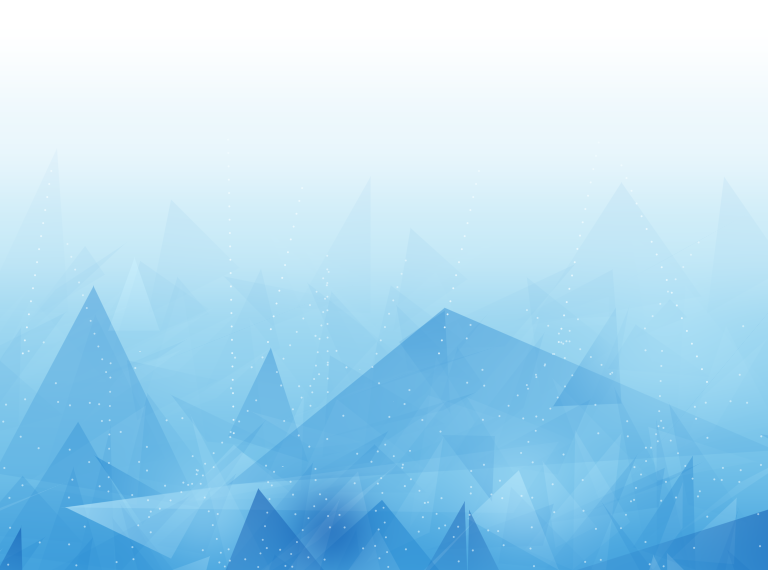
Write a WebGL 1 fragment shader that draws this background.

```glsl
precision highp float;
uniform vec2 u_resolution;

float hash(float n) {
  n = fract(n * 0.1031);
  n *= n + 33.33;
  n *= n + n;
  return fract(n);
}

float side(vec2 p, vec2 a, vec2 b) {
  vec2 d = normalize(b - a);
  return (p.x - a.x) * d.y - (p.y - a.y) * d.x;
}

// Triangle coverage, fading from the tip to the opposite edge
float shard(vec2 p, vec2 tip, vec2 b, vec2 c) {
  float turn = sign(side(c, tip, b));
  float d = min(min(turn * side(p, tip, b), turn * side(p, b, c)), turn * side(p, c, tip));
  vec2 axis = 0.5 * (b + c) - tip;
  float along = dot(p - tip, axis) / dot(axis, axis);
  float px = 0.7 / u_resolution.y;
  return smoothstep(-px, px, d) * (1.0 - 0.75 * clamp(along, 0.0, 1.0));
}

float dotMask(float d, float radius) {
  float px = 0.7 / u_resolution.y;
  return 1.0 - smoothstep(radius - px, radius + px, d);
}

// Evenly spaced dots from a to b
float beads(vec2 p, vec2 a, vec2 b) {
  float steps = floor(length(b - a) / 0.023);
  float t = clamp(dot(p - a, b - a) / dot(b - a, b - a), 0.0, 1.0);
  return dotMask(length(p - mix(a, b, floor(t * steps + 0.5) / steps)), 0.0016);
}

float glow(vec2 p, vec2 center, float radius) {
  vec2 d = (p - center) / radius;
  return exp(-dot(d, d));
}

void main() {
  vec2 p = gl_FragCoord.xy / u_resolution.y;
  p.x *= 1.347 * u_resolution.y / u_resolution.x;
  vec3 deep = vec3(0.12, 0.51, 0.81);
  vec3 royal = vec3(0.03, 0.31, 0.67);
  vec3 ice = vec3(0.80, 0.95, 1.0);

  // Vertical haze
  vec3 color = mix(vec3(0.27, 0.64, 0.87), vec3(0.44, 0.75, 0.91), smoothstep(0.0, 0.20, p.y));
  color = mix(color, vec3(0.60, 0.835, 0.94), smoothstep(0.15, 0.42, p.y));
  color = mix(color, vec3(0.79, 0.92, 0.97), smoothstep(0.38, 0.60, p.y));
  color = mix(color, vec3(0.92, 0.968, 0.988), smoothstep(0.56, 0.77, p.y));
  color = mix(color, vec3(1.0), smoothstep(0.74, 0.97, p.y));

  // Scattered translucent shards, sharper and stronger near the ground
  for (int i = 0; i < 120; i++) {
    float n = float(i) * 7.0 + 3.0;
    vec2 tip = vec2(1.5 * hash(n) - 0.08, 0.02 + 0.58 * hash(n + 1.0));
    float drop = 0.06 + 0.24 * hash(n + 2.0);
    float lean = 0.36 * (hash(n + 3.0) - 0.5);
    vec2 b = tip + vec2(lean - 0.03 - 0.16 * hash(n + 4.0), -drop);
    vec2 c = tip + vec2(lean + 0.03, -drop * (0.3 + hash(n + 5.0)));
    float strength = mix(0.24, 0.05, smoothstep(0.05, 0.5, tip.y));
    color = mix(color, hash(n + 6.0) < 0.5 ? deep : ice, strength * shard(p, tip, b, c));
  }

  // Pale distant peaks
  color = mix(color, deep, 0.04 * shard(p, vec2(0.10, 0.74), vec2(-0.03, 0.46), vec2(0.12, 0.45)));
  color = mix(color, deep, 0.06 * shard(p, vec2(0.30, 0.65), vec2(0.26, 0.45), vec2(0.42, 0.53)));
  color = mix(color, deep, 0.05 * shard(p, vec2(0.65, 0.69), vec2(0.52, 0.46), vec2(0.65, 0.45)));
  color = mix(color, deep, 0.06 * shard(p, vec2(0.72, 0.60), vec2(0.69, 0.42), vec2(0.82, 0.51)));
  color = mix(color, deep, 0.06 * shard(p, vec2(1.09, 0.68), vec2(0.93, 0.43), vec2(1.23, 0.48)));
  color = mix(color, deep, 0.06 * shard(p, vec2(1.27, 0.69), vec2(1.24, 0.45), vec2(1.38, 0.53)));

  // Main peaks and dark facets
  color = mix(color, deep, 0.42 * shard(p, vec2(0.78, 0.46), vec2(0.40, 0.15), vec2(1.36, 0.21)));
  color = mix(color, deep, 0.38 * shard(p, vec2(0.164, 0.498), vec2(-0.01, 0.17), vec2(0.35, 0.11)));
  color = mix(color, deep, 0.22 * shard(p, vec2(0.78, 0.455), vec2(0.70, 0.40), vec2(0.79, 0.275)));
  color = mix(color, deep, 0.34 * shard(p, vec2(0.97, 0.287), vec2(1.08, 0.46), vec2(1.09, 0.292)));
  color = mix(color, deep, 0.38 * shard(p, vec2(0.475, 0.39), vec2(0.40, 0.235), vec2(0.54, 0.19)));
  color = mix(color, deep, 0.36 * shard(p, vec2(0.863, 0.12), vec2(0.775, 0.237), vec2(0.868, 0.235)));
  color = mix(color, deep, 0.40 * shard(p, vec2(1.215, 0.20), vec2(1.11, 0.04), vec2(1.22, 0.0)));
  color = mix(color, deep, 0.30 * shard(p, vec2(0.137, 0.26), vec2(-0.01, 0.03), vec2(0.29, -0.01)));
  color = mix(color, deep, 0.45 * shard(p, vec2(0.167, 0.20), vec2(0.29, 0.13), vec2(0.25, 0.08)));

  // Soft light pools
  color = mix(color, ice, 0.34 * glow(p, vec2(0.92, 0.13), 0.11));
  color = mix(color, ice, 0.30 * glow(p, vec2(0.36, 0.10), 0.09));
  color = mix(color, ice, 0.22 * glow(p, vec2(1.17, 0.40), 0.14));

  // Bright facets
  color = mix(color, ice, 0.50 * shard(p, vec2(0.236, 0.548), vec2(0.19, 0.42), vec2(0.28, 0.42)));
  color = mix(color, ice, 0.55 * shard(p, vec2(0.115, 0.11), vec2(0.37, 0.145), vec2(0.30, 0.02)));
  color = mix(color, ice, 0.20 * shard(p, vec2(0.115, 0.11), vec2(0.98, 0.225), vec2(0.90, 0.10)));
  color = mix(color, ice, 0.42 * shard(p, vec2(0.91, 0.175), vec2(0.82, 0.09), vec2(0.98, 0.0)));

  // Dark foreground
  color = mix(color, royal, 0.55 * shard(p, vec2(0.453, 0.143), vec2(0.38, -0.04), vec2(0.60, -0.04)));
  color = mix(color, deep, 0.60 * shard(p, vec2(0.67, 0.123), vec2(0.50, -0.03), vec2(0.77, 0.0)));
  color = mix(color, royal, 0.45 * shard(p, vec2(0.815, 0.12), vec2(0.735, -0.02), vec2(0.82, -0.02)));
  color = mix(color, royal, 0.45 * shard(p, vec2(0.823, 0.105), vec2(0.82, -0.02), vec2(0.885, -0.02)));
  color = mix(color, royal, 0.50 * shard(p, vec2(1.36, 0.11), vec2(0.98, -0.01), vec2(1.37, -0.03)));
  color = mix(color, royal, 0.55 * shard(p, vec2(0.037, 0.075), vec2(-0.02, -0.03), vec2(0.04, -0.03)));
  color = mix(color, royal, 0.55 * glow(p, vec2(0.58, 0.07), 0.07));

  // Strings of sparkles
  float sparkle = beads(p, vec2(0.40, 0.755), vec2(0.41, 0.24));
  sparkle = max(sparkle, beads(p, vec2(0.53, 0.67), vec2(0.47, 0.40)));
  sparkle = max(sparkle, beads(p, vec2(0.84, 0.70), vec2(0.77, 0.38)));
  sparkle = max(sparkle, beads(p, vec2(1.05, 0.75), vec2(0.98, 0.40)));
  sparkle = max(sparkle, beads(p, vec2(1.09, 0.71), vec2(1.24, 0.33)));
  sparkle = max(sparkle, beads(p, vec2(0.09, 0.70), vec2(0.04, 0.38)));
  for (int i = 0; i < 22; i++) {
    float n = float(i) * 4.0 + 701.0;
    vec2 top = vec2(1.35 * hash(n), 0.12 + 0.46 * hash(n + 1.0));
    vec2 run = vec2(0.3 * (hash(n + 2.0) - 0.5), -0.10 - 0.14 * hash(n + 3.0));
    sparkle = max(sparkle, 0.7 * beads(p, top, top + run));
  }

  // Loose sparkles, denser near the ground
  vec2 cell = floor(p / 0.028);
  float seed = cell.x + cell.y * 53.0 + 1201.0;
  vec2 spot = (cell + 0.2 + 0.6 * vec2(hash(seed), hash(seed + 3001.0))) * 0.028;
  float present = step(hash(seed + 6007.0), 0.3 * (1.0 - smoothstep(0.12, 0.5, p.y)));
  sparkle = max(sparkle, 0.7 * present * dotMask(length(p - spot), 0.0017));
  gl_FragColor = vec4(mix(color, vec3(0.95, 0.99, 1.0), 0.8 * sparkle), 1.0);
}
```
